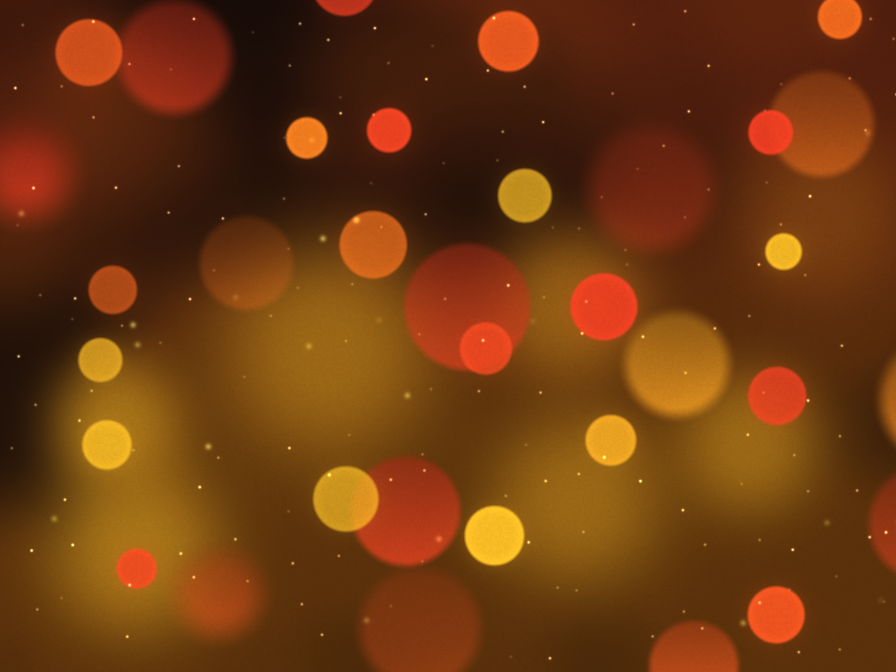
A WebGL 2 fragment shader for this background:

```glsl
#version 300 es
precision highp float;
// Warm bokeh: soft glows, translucent light discs and tiny sparks on dark brown.

uniform vec2 u_resolution;
out vec4 fragColor;

// Colours
const vec3 NIGHT = vec3(0.09, 0.045, 0.03);
const vec3 MAROON = vec3(0.32, 0.12, 0.05);
const vec3 UMBER = vec3(0.35, 0.19, 0.04);
const vec3 RUST = vec3(0.50, 0.21, 0.06);
const vec3 AMBER = vec3(0.70, 0.49, 0.10);
const vec3 RED = vec3(0.98, 0.25, 0.14);
const vec3 ORANGE = vec3(1.0, 0.44, 0.12);
const vec3 GOLD = vec3(1.0, 0.76, 0.15);
const vec3 CREAM = vec3(1.0, 0.88, 0.62);
const vec3 LIME = vec3(0.75, 0.78, 0.40);

// Counts and sizes; lengths are fractions of the canvas height
const int GLOWS = 11;
const int LARGE_DISCS = 13;
const int SMALL_DISCS = 21;
const vec2 GLOW_RADIUS = vec2(0.10, 0.19);
const vec2 LARGE_RADIUS = vec2(0.060, 0.098);
const vec2 SMALL_RADIUS = vec2(0.027, 0.051);
const vec2 LARGE_BLUR = vec2(0.007, 0.045);
const float SMALL_BLUR = 0.0035;
const float JITTER = 0.16;
const float HAZE_SCALE = 2.6;
const float GRAIN_SCALE = 380.0;
const float GRAIN_AMOUNT = 0.018;

float hash(vec2 p) {
    vec3 q = fract(p.xyx * 0.1031);
    q += dot(q, q.yzx + 33.33);
    return fract((q.x + q.y) * q.z);
}

float noise(vec2 p) {
    vec2 cell = floor(p), f = fract(p);
    f = f * f * f * (f * (f * 6.0 - 15.0) + 10.0);
    float low = mix(hash(cell), hash(cell + vec2(1, 0)), f.x);
    float high = mix(hash(cell + vec2(0, 1)), hash(cell + vec2(1, 1)), f.x);
    return mix(low, high, f.y);
}

// Evenly spread sequence with random offsets, over the whole canvas
vec2 scatter(float i, float seed, float aspect) {
    vec2 even = fract(seed * vec2(0.37, 0.61) + i * vec2(0.7549, 0.5698));
    vec2 offset = vec2(hash(vec2(i, seed)), hash(vec2(i, seed + 40.0))) - 0.5;
    return even * vec2(aspect, 1.0) + JITTER * offset;
}

// Red through orange to gold
vec3 lightColour(float t) {
    vec3 c = mix(RED, ORANGE, smoothstep(0.25, 0.50, t));
    return mix(c, GOLD, smoothstep(0.50, 0.72, t));
}

// Dark haze, warmer towards the bottom, with wide blurred lights
vec3 backdrop(vec2 p, float aspect) {
    float haze = 0.75 * noise(p * HAZE_SCALE + 7.0) + 0.25 * noise(p * HAZE_SCALE * 2.1);
    vec3 brown = mix(UMBER, MAROON, smoothstep(0.25, 0.9, p.y));
    vec3 colour = mix(NIGHT, brown, smoothstep(0.18, 0.62, haze));
    for (int k = 0; k < GLOWS; k++) {
        float i = float(k);
        vec2 centre = scatter(i, 3.0, aspect);
        float radius = mix(GLOW_RADIUS.x, GLOW_RADIUS.y, hash(vec2(i, 11.0)));
        vec2 d = (p - centre) / radius;
        float lowness = 1.0 - smoothstep(0.40, 0.85, centre.y);
        float strength = mix(0.50, 0.95, lowness) * mix(0.55, 1.0, hash(vec2(i, 12.0)));
        float falloff = exp(-pow(dot(d, d), 1.35));
        colour = mix(colour, mix(RUST, AMBER, lowness), strength * falloff);
    }
    return colour;
}

// Large discs: blurred and faint, brighter at the lower rim
vec3 addLargeDiscs(vec3 colour, vec2 p, float aspect) {
    for (int k = 0; k < LARGE_DISCS; k++) {
        float i = float(k);
        vec2 centre = scatter(i, 8.0, aspect);
        float radius = mix(LARGE_RADIUS.x, LARGE_RADIUS.y, hash(vec2(i, 21.0)));
        float blur = mix(LARGE_BLUR.x, LARGE_BLUR.y, pow(hash(vec2(i, 22.0)), 2.0));
        float mask = 1.0 - smoothstep(-blur, blur, length(p - centre) - radius);
        float tone = 0.55 * hash(vec2(i, 23.0)) + 0.24 * (1.0 - centre.y);
        float shade = 0.82 - 0.20 * (p.y - centre.y) / radius;
        float alpha = mix(0.22, 0.76, hash(vec2(i, 24.0)));
        colour = mix(colour, lightColour(tone) * shade, alpha * mask);
    }
    return colour;
}

// Small discs: crisp and bright, with a thin lighter rim and a faint halo
vec3 addSmallDiscs(vec3 colour, vec2 p, float aspect, float pixel) {
    float edge = max(SMALL_BLUR, pixel);
    for (int k = 0; k < SMALL_DISCS; k++) {
        float i = float(k);
        vec2 centre = scatter(i, 15.0, aspect);
        float radius = mix(SMALL_RADIUS.x, SMALL_RADIUS.y, hash(vec2(i, 31.0)));
        float d = length(p - centre);
        float mask = 1.0 - smoothstep(-edge, edge, d - radius);
        float tone = 0.7 * hash(vec2(i, 32.0)) + 0.3 * (1.0 - centre.y);
        float rim = 0.97 + 0.06 * smoothstep(0.6, 1.0, d / radius);
        float alpha = mix(0.50, 1.0, sqrt(hash(vec2(i, 33.0))));
        float halo = 0.10 * exp(-max(d - radius, 0.0) / 0.012);
        colour = mix(colour, lightColour(tone) * rim, alpha * max(mask, halo));
    }
    return colour;
}

// One soft dot in some of the cells of a jittered grid
float sparks(vec2 p, float cells, float density, float radius, float seed) {
    vec2 cell = floor(p * cells) + seed;
    vec2 spot = 0.1 + 0.8 * vec2(hash(cell), hash(cell + 57.0));
    vec2 d = (fract(p * cells) - spot) / (cells * radius);
    float level = mix(0.15, 1.0, pow(hash(cell + 91.0), 2.0));
    return step(hash(cell + 133.0), density) * level * exp(-dot(d, d));
}

void main() {
    vec2 p = gl_FragCoord.xy / u_resolution.y;
    float aspect = u_resolution.x / u_resolution.y;
    float pixel = 1.0 / u_resolution.y;

    vec3 colour = backdrop(p, aspect);
    colour = addLargeDiscs(colour, p, aspect);
    colour = addSmallDiscs(colour, p, aspect, pixel);
    colour *= 1.0 + GRAIN_AMOUNT * (2.0 * hash(floor(p * GRAIN_SCALE)) - 1.0);
    colour += CREAM * sparks(p, 13.0, 0.65, 0.0020, 5.0);
    colour += LIME * 0.6 * sparks(p, 8.0, 0.30, 0.0045, 19.0);
    fragColor = vec4(min(colour, 1.0), 1.0);
}
```
